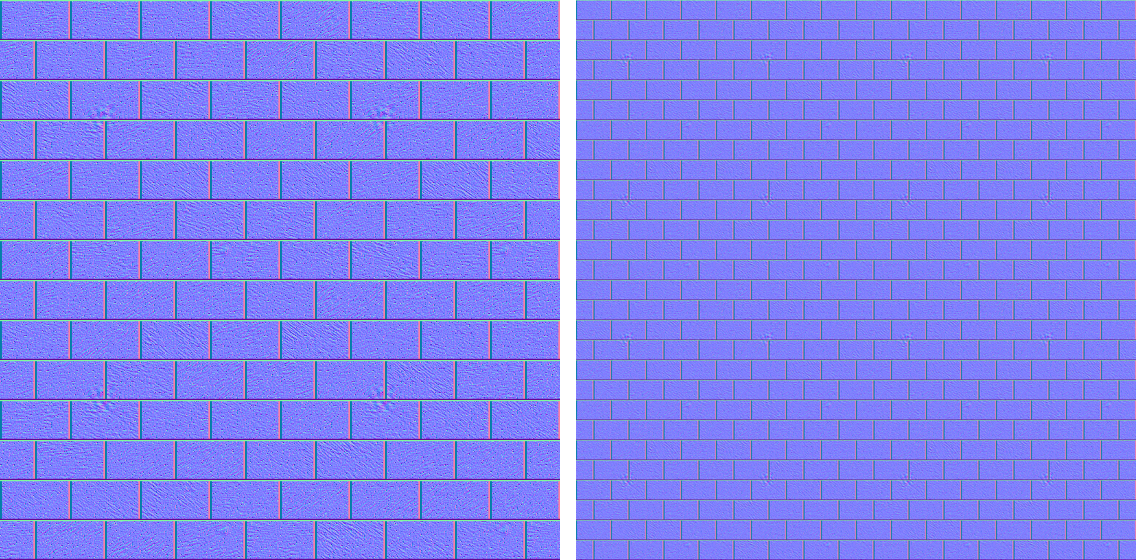
Left, the tile; right, the same tile 2 across and 2 down.
This texture map is drawn by a WebGL 2 fragment shader. Its source:

```glsl
#version 300 es
precision highp float;
// Tiling normal map of a running-bond block wall with pitted, faintly brushed faces.

uniform vec2 u_resolution;
out vec4 fragColor;

// Layout, in units of the canvas
const vec2 BLOCKS = vec2(8.0, 14.0);
const float GRAIN_REPEATS = 2.0;
const float LEFT_BEVEL = 0.0035;
const float RIGHT_BEVEL = 0.0029;
const float TOP_BEVEL = 0.0021;
const float BOTTOM_BEVEL = 0.0021;

// Bevel colours
const vec3 LEFT_COLOR = vec3(0.02, 0.50, 0.66);
const vec3 RIGHT_COLOR = vec3(0.99, 0.50, 0.63);
const vec3 TOP_COLOR = vec3(0.50, 0.98, 0.62);
const vec3 BOTTOM_COLOR = vec3(0.40, 0.03, 0.57);

// Grain: cells per grain tile and slope strength
const float FINE_CELLS = 150.0;
const float FINE_SLOPE = 0.17;
const float PIT_CELLS = 128.0;
const float PIT_DEPTH = 0.19;
const vec2 PIT_RANGE = vec2(0.27, 0.52);
const float STROKE_CELLS = 46.0;
const float STROKE_STRETCH = 3.0;
const float STROKE_SLOPE = 0.075;
const float PATCH_CELLS = 14.0;
const float DENT_CELLS = 44.0;
const float DENT_SLOPE = 0.5;
const float SLOPE_STEP = 0.0015;

// Worn spots in the grain tile: centre and radius
const vec3 LARGE_SPOT = vec3(0.37, 0.58, 0.045);
const vec3 SMALL_SPOT = vec3(0.80, 0.11, 0.025);

uint hash(uvec2 v) {
    uint h = v.x * 1597334677u ^ v.y * 3812015801u;
    h = (h ^ (h >> 16)) * 2146121005u;
    h = (h ^ (h >> 15)) * 2221713035u;
    return h ^ (h >> 16);
}

float hash01(vec2 cell) {
    return float(hash(uvec2(cell)) >> 8) / 16777216.0;
}

float cornerValue(vec2 cell, vec2 offset, float period) {
    float angle = 6.283185 * hash01(mod(cell, period) + period);
    return dot(vec2(cos(angle), sin(angle)), offset);
}

// Gradient noise that wraps after a whole number of cells
float gradientNoise(vec2 p, float period) {
    vec2 i = floor(p), f = p - i;
    vec2 u = f * f * f * (f * (f * 6.0 - 15.0) + 10.0);
    vec2 e = vec2(1.0, 0.0);
    float low = mix(cornerValue(i, f, period), cornerValue(i + e, f - e, period), u.x);
    float high = mix(cornerValue(i + e.yx, f - e.yx, period),
                     cornerValue(i + 1.0, f - 1.0, period), u.x);
    return mix(low, high, u.y);
}

float spotMask(vec2 p, vec3 spot) {
    vec2 d = (fract(p - spot.xy + 0.5) - 0.5) / spot.z;
    return exp(-dot(d, d));
}

// Height of a block face; lean is a whole number so the strokes still wrap
float faceHeight(vec2 p, float lean, float roughness) {
    float fine = gradientNoise(p * FINE_CELLS, FINE_CELLS) * FINE_SLOPE / FINE_CELLS;
    float pits = smoothstep(PIT_RANGE.x, PIT_RANGE.y, gradientNoise(p * PIT_CELLS, PIT_CELLS));
    vec2 brushed = vec2(p.x, STROKE_STRETCH * p.y + lean * p.x) * STROKE_CELLS;
    float strokes = gradientNoise(brushed, STROKE_CELLS) * STROKE_SLOPE / STROKE_CELLS;
    float patches = 0.75 + 1.5 * gradientNoise(p * PATCH_CELLS, PATCH_CELLS);
    float worn = spotMask(p, LARGE_SPOT) + 0.5 * spotMask(p, SMALL_SPOT);
    float dents = worn * gradientNoise(p * DENT_CELLS, DENT_CELLS) * DENT_SLOPE / DENT_CELLS;
    return fine - pits * PIT_DEPTH / PIT_CELLS + strokes * roughness * patches + dents;
}

// Share of a pixel centred at d that lies between two limits
float band(float d, float from, float to, float pixel) {
    return clamp((min(to, d + 0.5 * pixel) - max(from, d - 0.5 * pixel)) / pixel, 0.0, 1.0);
}

void main() {
    vec2 uv = gl_FragCoord.xy / u_resolution;
    vec2 pixel = 1.0 / u_resolution;

    // Alternate rows shift by half a block
    vec2 grid = uv * BLOCKS;
    float row = floor(grid.y);
    grid.x += 0.5 * (1.0 - mod(row, 2.0));
    vec2 block = mod(floor(grid), BLOCKS);
    vec2 joint = (fract(grid + 0.5) - 0.5) / BLOCKS;

    // Face normal from the slope of the grain
    float lean = floor(hash01(block + 31.0) * 5.0) - 2.0;
    float roughness = mix(0.6, 1.3, hash01(block + 77.0));
    vec2 p = uv * GRAIN_REPEATS;
    float h = faceHeight(p, lean, roughness);
    vec2 slope = vec2(faceHeight(p + vec2(SLOPE_STEP, 0.0), lean, roughness),
                      faceHeight(p + vec2(0.0, SLOPE_STEP), lean, roughness)) - h;
    vec3 grain = normalize(vec3(-slope / SLOPE_STEP, 1.0)) * 0.5 + 0.5;

    // Bevels on both sides of each joint
    vec3 color = grain;
    color = mix(color, LEFT_COLOR, band(joint.x, 0.0, LEFT_BEVEL, pixel.x));
    color = mix(color, RIGHT_COLOR, band(joint.x, -RIGHT_BEVEL, 0.0, pixel.x));
    color = mix(color, BOTTOM_COLOR, band(joint.y, 0.0, BOTTOM_BEVEL, pixel.y));
    color = mix(color, TOP_COLOR, band(joint.y, -TOP_BEVEL, 0.0, pixel.y));
    fragColor = vec4(color, 1.0);
}
```
